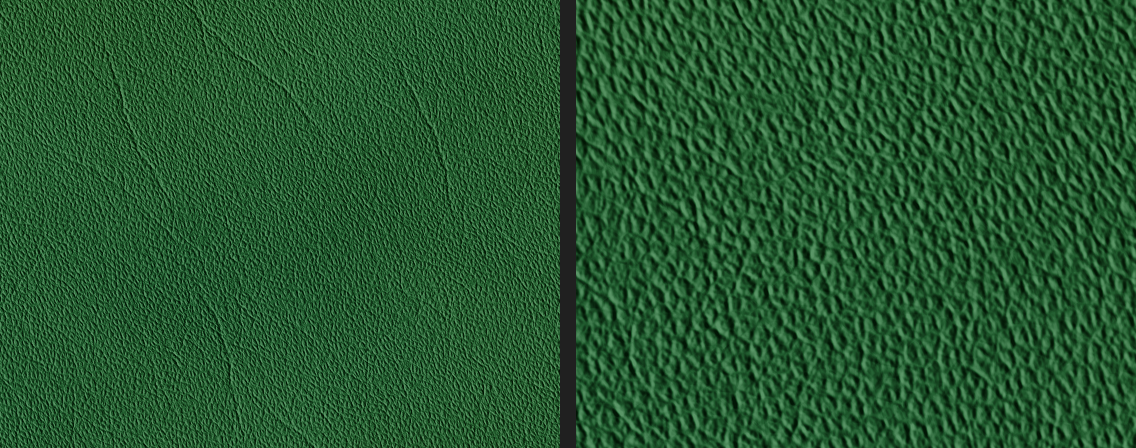
Left: the whole. Right: its middle third, enlarged.
Give the GLSL for this texture, as a Shadertoy shader.

```glsl
// Green dyed leather: fine pebbled grain crossed by wandering creases, lit from the left.
#define GRAIN_SCALE 88.0
#define GRIT_DEPTH 0.3
#define VEIN_DEPTH 0.4
#define CREASE_DEPTH 1.3
#define RELIEF 1.5
#define SLOPE_STEP 0.0012
#define MOTTLE 0.13
#define LIGHT_DIR vec2(-0.95, -0.3)
#define DARK_GREEN vec3(0.03, 0.13, 0.04)
#define MID_GREEN vec3(0.13, 0.36, 0.175)
#define PALE_GREEN vec3(0.32, 0.55, 0.36)

vec2 hash2(vec2 p) {
    vec3 q = fract(p.xyx * vec3(0.1031, 0.1030, 0.0973));
    q += dot(q, q.yzx + 33.33);
    return fract((q.xx + q.yz) * q.zy);
}

// Coordinates along and across a direction.
vec2 alignTo(vec2 p, float angle) {
    vec2 dir = vec2(cos(angle), sin(angle));
    return vec2(dot(p, dir), dot(p, vec2(-dir.y, dir.x)));
}

// Cellular noise: gap between the two nearest cell centres, zero on the borders.
float cellGap(vec2 p) {
    vec2 cell = floor(p), f = p - cell;
    float nearest = 8.0, second = 8.0;
    for (int y = -1; y <= 1; y++)
    for (int x = -1; x <= 1; x++) {
        vec2 o = vec2(x, y);
        float d = length(o + 0.1 + 0.8 * hash2(cell + o) - f);
        second = min(second, max(nearest, d));
        nearest = min(nearest, d);
    }
    return second - nearest;
}

// Slow layered sines, roughly -1 to 1.
float drift(vec2 p) {
    float sum = 0.0, amp = 0.5;
    for (int i = 0; i < 4; i++) {
        p = alignTo(p, 1.1) + 1.7;
        sum += amp * sin(p.x + 1.3 * sin(p.y)) * cos(0.8 * p.y);
        p *= 1.9;
        amp *= 0.6;
    }
    return sum;
}

// One family of broken, wandering furrows.
float creases(vec2 p, float angle, float spacing, float span, float width, float seed) {
    vec2 q = alignTo(p, angle);
    float a = q.x + 0.4 * q.y;
    q.y += 0.022 * sin(5.0 * a + seed) + 0.007 * sin(19.0 * a + 2.3 * seed)
         + 0.0022 * sin(67.0 * a + seed) + 0.0008 * sin(190.0 * a);
    float row = floor(q.y / spacing);
    float u = q.x / span + 7.0 * hash2(vec2(row, seed)).x;
    float f = fract(u);
    vec2 rnd = hash2(vec2(row + 13.0 * seed, floor(u)));
    float d = q.y - (row + 0.25 + 0.5 * rnd.x) * spacing;
    float fade = smoothstep(0.0, 0.35, f) * (1.0 - smoothstep(0.6, 1.0, f));
    float w = width * (0.6 + 0.4 * fade);
    return exp(-d * d / (w * w)) * fade * smoothstep(0.2, 0.8, rnd.y);
}

float leatherHeight(vec2 p) {
    // Pebbles, slightly drawn out along the steep direction
    vec2 warped = p + 0.006 * vec2(sin(17.0 * p.y + 4.0 * p.x), sin(13.0 * p.x - 9.0 * p.y));
    vec2 g = alignTo(warped, 1.95) * vec2(0.78, 1.18) * GRAIN_SCALE + 40.0;
    float h = smoothstep(0.0, 0.7, cellGap(g));
    h += GRIT_DEPTH * smoothstep(0.0, 0.7, cellGap(g * 2.1 + 9.0));

    // Broader veins between groups of pebbles
    h += VEIN_DEPTH * smoothstep(0.0, 0.22, cellGap(g * vec2(0.2, 0.36) + 0.25 * sin(g.yx * 0.9)));

    // Thin creases fanned around the steep direction
    for (int i = 0; i < 8; i++) {
        float k = float(i);
        float angle = 2.0 + 0.65 * sin(2.4 * k);
        h -= 0.5 * creases(p, angle, 0.05 + 0.009 * k, 0.2 + 0.03 * k, 0.0022, 3.0 + k);
    }

    // Long deep folds, with one fainter family leaning the other way
    h -= CREASE_DEPTH * creases(p, 1.9, 0.31, 0.55, 0.0036, 21.0);
    h -= CREASE_DEPTH * creases(p, 2.45, 0.37, 0.75, 0.0036, 34.0);
    h -= 0.5 * CREASE_DEPTH * creases(p, 0.85, 0.34, 0.6, 0.0032, 47.0);
    return h;
}

void mainImage(out vec4 fragColor, in vec2 fragCoord) {
    vec2 p = fragCoord / iResolution.y;

    // Relief shading from the slope toward the light
    vec2 towardLight = normalize(LIGHT_DIR) * SLOPE_STEP;
    float slope = leatherHeight(p - towardLight) - leatherHeight(p + towardLight);
    float tone = RELIEF * slope + MOTTLE * drift(p * 4.5);
    tone /= sqrt(1.0 + 0.3 * tone * tone);

    // Dye ramp, with a faint shift from warm to cool green
    vec3 color = mix(MID_GREEN, tone < 0.0 ? DARK_GREEN : PALE_GREEN, min(abs(tone), 1.2));
    color += vec3(-0.008, 0.0, 0.012) * drift(p * 2.0 + 5.0);
    fragColor = vec4(clamp(color, 0.0, 1.0), 1.0);
}
```
